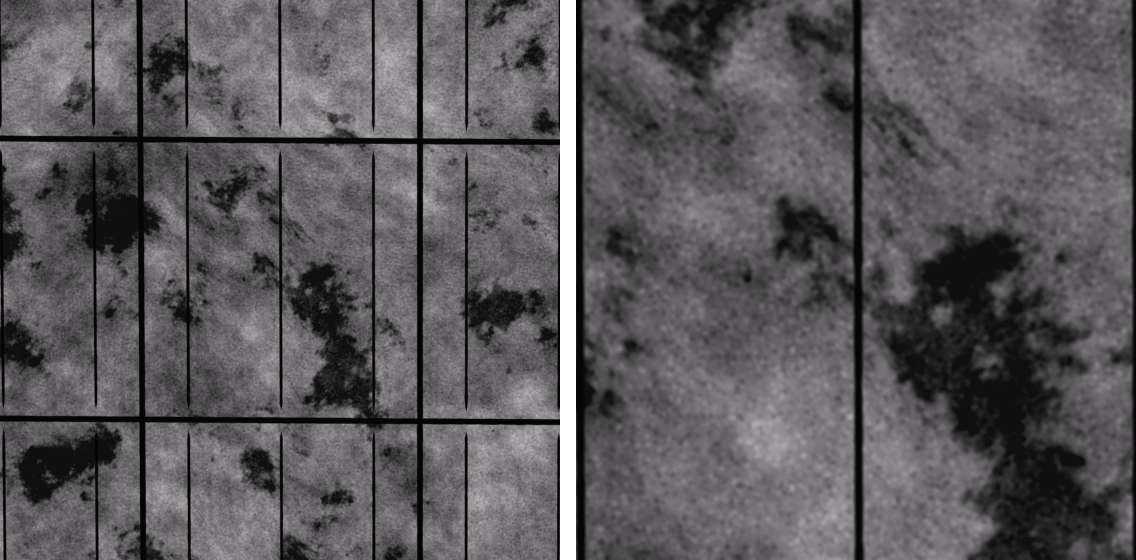
Left, the full canvas; right, a detail of the centre.
Reproduce this texture procedurally as a three.js fragment shader.

```glsl
// Stained grey wall panels, two repeats each way, split by broad joints and tapered grooves.
varying vec2 vUv;

const vec3 GAP_COLOR = vec3(0.025, 0.018, 0.025);
const vec3 GREY_TINT = vec3(1.0, 0.975, 1.0);
const float REPEATS = 2.0;
const float GROOVES = 3.0;
const float JOINT_HALF = 0.0052;
const float GROOVE_HALF = 0.0025;
const float EDGE_SOFT = 0.0016;

float hash(vec2 p) {
  return fract(sin(dot(p, vec2(127.1, 311.7))) * 43758.55);
}

mat2 rotation(float angle) {
  float c = cos(angle), s = sin(angle);
  return mat2(c, s, -s, c);
}

// Cellular noise: each cell drops one soft spot, light or dark.
float spots(vec2 p) {
  vec2 cell = floor(p);
  float sum = 0.0;
  for (int y = -1; y <= 1; y++) {
    for (int x = -1; x <= 1; x++) {
      vec2 id = cell + vec2(float(x), float(y));
      vec2 center = id + vec2(hash(id), hash(id + 37.3));
      vec2 d = p - center;
      float falloff = max(0.0, 1.0 - dot(d, d));
      sum += falloff * falloff * falloff * (2.0 * hash(id + 71.9) - 1.0);
    }
  }
  return sum;
}

float layeredSpots(vec2 p, float gain) {
  float sum = 0.0, weight = 1.0;
  for (int i = 0; i < 5; i++) {
    sum += weight * spots(p);
    p = rotation(0.8) * p * 2.03 + 11.7;
    weight *= gain;
  }
  return sum;
}

// Layered sines bend the stains into uneven streaks.
vec2 bend(vec2 p) {
  vec2 slow = sin(p.yx * 9.0 + vec2(0.4, 2.1));
  vec2 quick = sin(p.yx * 23.0 + slow * 2.0);
  return p + 0.022 * slow + 0.008 * quick;
}

float softEllipse(vec2 p, vec2 center, vec2 radius, float angle) {
  vec2 d = (rotation(angle) * (p - center)) / radius;
  return exp(-dot(d, d));
}

float lineMask(float dist, float halfWidth) {
  return 1.0 - smoothstep(halfWidth - EDGE_SOFT, halfWidth + EDGE_SOFT, dist);
}

// Slight lean of the joints.
vec2 lean(vec2 uv) {
  float down = 1.0 - uv.y;
  return uv + vec2((0.001 - 0.007 * down) * (1.5 - 2.0 * uv.x),
                   0.0065 * uv.x - 0.0026);
}

float gapMask(vec2 tile, vec2 uv) {
  vec2 joint = min(tile, 1.0 - tile) / REPEATS;
  float ragged = 0.0004 * spots(uv * 90.0);
  float groove = abs(fract(tile.x * GROOVES) - 0.5) / (GROOVES * REPEATS);
  float taper = smoothstep(0.008, 0.034, joint.y);
  float grooveHalf = mix(-EDGE_SOFT, GROOVE_HALF, taper);
  float broad = lineMask(min(joint.x, joint.y), JOINT_HALF + ragged);
  return max(broad, lineMask(groove, grooveHalf + ragged * taper));
}

float wallShade(vec2 uv, vec2 panel, float plank) {
  vec2 p = bend(uv);
  float cloud = layeredSpots(p * 4.0 + 3.1, 0.62);
  float mottle = layeredSpots(rotation(0.7) * p * vec2(17.0, 24.0), 0.7);
  float blot = layeredSpots(p * 10.0 + 21.4, 0.68) - 0.35 * cloud;
  blot += 0.85 * softEllipse(p, vec2(0.63, 0.36), vec2(0.05, 0.11), -0.65);

  float shade = 0.43 + 0.14 * cloud + 0.085 * mottle;
  shade -= 0.33 * smoothstep(0.35, 1.15, blot);
  shade += 0.09 * (hash(vec2(plank, panel.y) + 5.3) - 0.5);
  shade += 0.04 * softEllipse(uv, vec2(0.5), vec2(0.3), 0.0);

  // Film grain
  shade += 0.075 * spots(uv * 290.0);
  return clamp(shade, 0.06, 0.74);
}

void main() {
  vec2 grid = (lean(vUv) - 0.25) * REPEATS;
  vec2 panel = floor(grid);
  vec2 tile = fract(grid);
  float plank = panel.x * 4.0 + floor(tile.x * GROOVES + 0.5);

  vec3 color = GREY_TINT * wallShade(vUv, panel, plank);
  color = mix(color, GAP_COLOR, gapMask(tile, vUv));
  gl_FragColor = vec4(color, 1.0);
}
```
